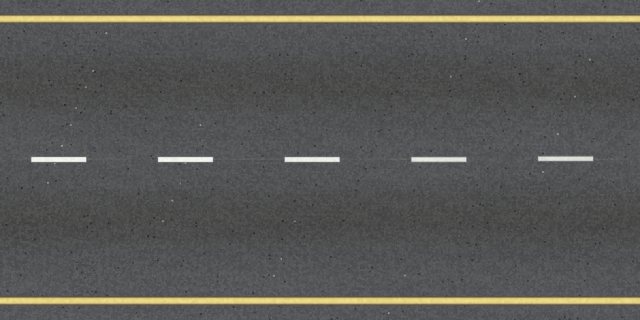
Write a WebGL 1 fragment shader that draws this texture.

```glsl
precision highp float;
// Asphalt road seen from above: two yellow edge lines and five white centre dashes.
uniform vec2 u_resolution;

float hash(vec2 p) {
  return fract(sin(dot(p, vec2(127.1, 311.7))) * 4375.85);
}

// Cellular noise: x is the distance to the nearest stone, y is that stone's random tone.
vec2 stones(vec2 p) {
  vec2 cell = floor(p), nearest = vec2(9.0, 0.0);
  for (int j = -1; j <= 1; j++) {
    for (int i = -1; i <= 1; i++) {
      vec2 c = cell + vec2(float(i), float(j));
      vec2 centre = c + vec2(hash(c), hash(c + 37.0));
      float d = distance(p, centre);
      if (d < nearest.x) nearest = vec2(d, hash(c + 71.0));
    }
  }
  return nearest;
}

// Smooth coverage of a strip, from the distance to its axis.
float strip(float dist, float halfWidth, float soft) {
  return 1.0 - smoothstep(halfWidth - soft, halfWidth + soft, abs(dist));
}

float wheelTrack(float y, float centre) {
  float d = (y - centre) / 0.115;
  return exp(-d * d);
}

vec3 asphalt(vec2 p) {
  // Darker, warmer wheel tracks between cool grey bands
  float streaks = 0.5 * sin(p.y * 61.0 + sin(p.x * 3.1)) + 0.5 * sin(p.y * 137.0 + p.x * 1.7);
  float blotches = sin(p.x * 7.3 + 2.0 * sin(p.y * 9.0)) * sin(p.y * 17.0 + sin(p.x * 5.0));
  float track = wheelTrack(p.y, 0.74) + wheelTrack(p.y, 0.31);
  vec3 col = mix(vec3(0.335, 0.34, 0.35), vec3(0.295, 0.295, 0.293), track);
  col += 0.005 * streaks + 0.005 * blotches;

  // Fine stones, then sparse pits and pale chips
  vec2 grain = stones(p * 150.0);
  col += 0.06 * (grain.y - 0.5) - 0.03 * (grain.x - 0.45);
  vec2 speck = stones(p * 85.0 + 19.0);
  float dot1 = 1.0 - smoothstep(0.15, 0.4, speck.x);
  col -= 0.10 * dot1 * step(0.965, speck.y);
  col += 0.22 * dot1 * step(speck.y, 0.003);
  return col;
}

void main() {
  vec2 p = gl_FragCoord.xy / u_resolution.y;
  float px = 0.75 / u_resolution.y;
  vec3 col = asphalt(p);
  float wear = stones(p * 110.0 + 53.0).y - 0.5;

  // Faint joint along the middle
  float joint = strip(p.y - 0.503, 0.0015, px);
  col += joint * (0.035 + 0.03 * sin(p.x * 11.0)) * vec3(1.0, 0.97, 0.85);

  // Yellow edge lines with brown rims
  float edge = min(abs(p.y - 0.941), abs(p.y - 0.060));
  vec3 yellow = mix(vec3(0.92, 0.85, 0.51), vec3(0.86, 0.79, 0.53), smoothstep(0.002, 0.008, edge));
  col = mix(col, vec3(0.37, 0.33, 0.24) + 0.05 * wear, strip(edge, 0.0145, px));
  col = mix(col, vec3(0.59, 0.53, 0.34), strip(edge, 0.0115, px));
  col = mix(col, yellow + 0.05 * wear, strip(edge, 0.0088, px));

  // White dashes, greyer towards the right, the last one slightly raised
  float x = p.x + 0.0144;
  float index = floor(x / 0.396);
  float aged = smoothstep(1.0, 4.0, index);
  vec2 d = vec2(mod(x, 0.396) - 0.198, p.y - 0.5015 - 0.0025 * step(3.5, index));
  float inRow = step(index, 4.5);
  float rim = strip(d.x, 0.0875, px) * strip(d.y, 0.0095, px);
  float paint = strip(d.x, 0.0855, px) * strip(d.y, 0.0075 - 0.001 * aged, px);
  vec3 white = vec3(0.95, 0.95, 0.93) - 0.08 * aged + 0.04 * wear;
  col = mix(col, vec3(0.55, 0.55, 0.54), 0.6 * rim * inRow);
  col = mix(col, white, paint * inRow);

  gl_FragColor = vec4(col, 1.0);
}
```
